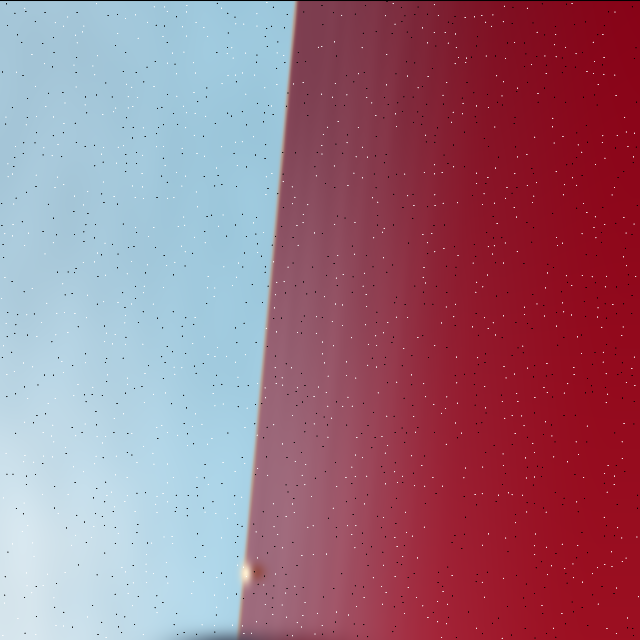
Give the GLSL for this background, as a three.js fragment shader.

```glsl
// Draws a pale blue sky beside a leaning, glossy red panel, dusted with fine specks.
varying vec2 vUv;

const vec3 SKY_BLUE = vec3(0.61, 0.78, 0.86);
const vec3 SKY_GREY = vec3(0.65, 0.78, 0.85);
const vec3 SKY_HAZE = vec3(0.84, 0.90, 0.93);
const vec3 MAUVE_TOP = vec3(0.49, 0.24, 0.31);
const vec3 MAUVE_LOW = vec3(0.62, 0.42, 0.49);
const vec3 WINE_TOP = vec3(0.48, 0.08, 0.15);
const vec3 WINE_LOW = vec3(0.65, 0.17, 0.25);
const vec3 RED_TOP = vec3(0.53, 0.01, 0.09);
const vec3 RED_LOW = vec3(0.61, 0.06, 0.13);
const vec3 RIM_TAN = vec3(0.76, 0.62, 0.52);
const vec3 GLINT_CREAM = vec3(1.0, 0.94, 0.82);
const vec3 GLINT_RUST = vec3(0.56, 0.27, 0.22);
const vec3 SHADOW_SLATE = vec3(0.20, 0.25, 0.32);

float hash(vec2 p) {
  vec3 q = fract(vec3(p.xyx) * 0.1031);
  q += dot(q, q.yzx + 33.33);
  return fract((q.x + q.y) * q.z);
}

vec2 gradient(vec2 cell) {
  float angle = 6.2832 * hash(cell);
  return vec2(cos(angle), sin(angle));
}

float gradientNoise(vec2 p) {
  vec2 i = floor(p);
  vec2 f = fract(p);
  vec2 u = f * f * f * (f * (f * 6.0 - 15.0) + 10.0);
  vec2 e = vec2(1.0, 0.0);
  float low = mix(dot(gradient(i), f), dot(gradient(i + e.xy), f - e.xy), u.x);
  float high = mix(dot(gradient(i + e.yx), f - e.yx),
                   dot(gradient(i + e.xx), f - e.xx), u.x);
  return mix(low, high, u.y);
}

// Soft elliptical falloff around a centre
float glow(vec2 p, vec2 centre, vec2 radius) {
  vec2 d = (p - centre) / radius;
  return exp(-dot(d, d));
}

float edgeX(float y) {
  return 0.372 + 0.091 * y;
}

vec3 skyColor(vec2 p) {
  vec3 color = mix(SKY_GREY, SKY_BLUE, smoothstep(0.05, 0.40, p.x));
  color += 0.05 * (1.0 - smoothstep(0.1, 0.7, p.y));
  float haze = glow(p, vec2(0.0, 0.04), vec2(0.23, 0.36));
  haze *= 1.0 + 0.35 * gradientNoise(p * vec2(7.0, 9.0));
  color = mix(color, SKY_HAZE, clamp(haze, 0.0, 1.0));
  return color + 0.025 * gradientNoise(p * vec2(14.0, 6.0) + 20.0);
}

// Three horizontal colour stops, each shaded from bottom to top
vec3 panelColor(vec2 p, float side) {
  vec3 mauve = mix(MAUVE_LOW, MAUVE_TOP, smoothstep(0.15, 1.05, p.y));
  vec3 wine = mix(WINE_LOW, WINE_TOP, p.y);
  vec3 red = mix(RED_LOW, RED_TOP, p.y);
  vec3 color = mix(mauve, wine, smoothstep(0.02, 0.34, side));
  color = mix(color, red, smoothstep(0.18, 0.56, side));
  float streak = gradientNoise(vec2(side * 45.0, p.y * 3.0));
  return color + 0.025 * streak * (1.0 - smoothstep(0.05, 0.4, side));
}

// At most one small dot per grid cell: x is coverage, y is brightness
vec2 speck(vec2 p, float cells, float density) {
  vec2 cell = floor(p * cells);
  vec2 centre = 0.15 + 0.7 * vec2(hash(cell + 17.0), hash(cell + 53.0));
  float dist = length(fract(p * cells) - centre) / cells;
  float present = step(hash(cell + 91.0), density);
  float tone = step(0.5, hash(cell + 137.0));
  return vec2(present * (1.0 - smoothstep(0.0005, 0.0015, dist)), tone);
}

void main() {
  vec2 p = vUv;
  float side = p.x - edgeX(p.y);

  // Sky and panel
  vec3 color = mix(skyColor(p), panelColor(p, side), smoothstep(-0.003, 0.003, side));

  // Warm rim on the edge
  float rim = exp(-pow(side / 0.0035, 2.0));
  color = mix(color, RIM_TAN, 0.65 * rim * (0.8 + 0.4 * gradientNoise(vec2(3.0, p.y * 14.0))));

  // Shadow along the bottom
  color = mix(color, SHADOW_SLATE, 0.75 * glow(p, vec2(0.355, -0.008), vec2(0.075, 0.020)));
  color = mix(color, WINE_TOP * 0.8, 0.45 * glow(p, vec2(0.47, -0.01), vec2(0.08, 0.022)));

  // Glint and its rusty smear
  color = mix(color, GLINT_RUST, 0.8 * glow(p, vec2(0.401, 0.106), vec2(0.014, 0.014)));
  color = mix(color, GLINT_CREAM, glow(p, vec2(0.384, 0.104), vec2(0.009, 0.017)));

  // Specks and the dark top border
  vec2 dust = speck(p, 64.0, 0.45);
  color = mix(color, vec3(dust.y), 0.9 * dust.x);
  color *= 1.0 - smoothstep(0.9975, 0.999, p.y);

  gl_FragColor = vec4(clamp(color, 0.0, 1.0), 1.0);
}
```
